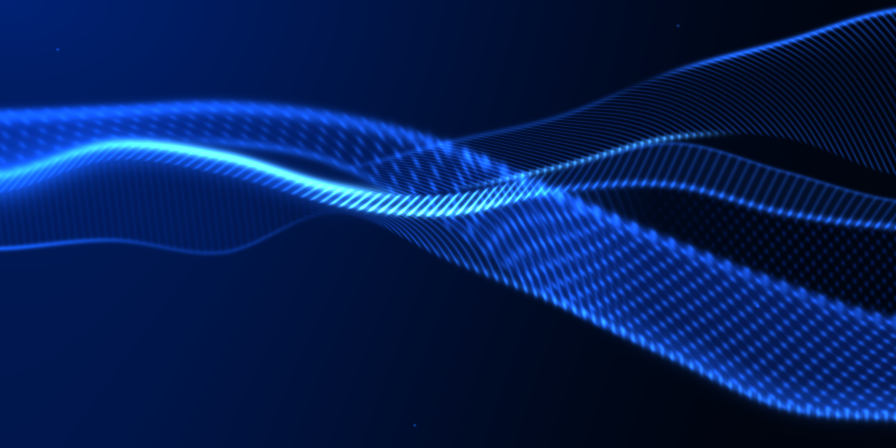
A Shadertoy shader for this background:

```glsl
const float TAU = 6.2831853;
const vec3 DEEP = vec3(0.03, 0.13, 0.43);
const vec3 AZURE = vec3(0.11, 0.35, 0.84);
const vec3 CYAN = vec3(0.40, 0.85, 1.0);

// Smooth curve through nine evenly spaced heights, x from 0 to 2
float curve(float x, float k[9]) {
    float t = clamp(x, 0.0, 1.9999) * 4.0;
    int i = int(t);
    t -= float(i);
    float a = k[max(i - 1, 0)], b = k[i], c = k[i + 1], d = k[min(i + 2, 8)];
    return b + 0.5 * t * (c - a + t * (2.0 * a - 5.0 * b + 4.0 * c - d
         + t * (3.0 * (b - c) + d - a)));
}

float band(float y, float lo, float hi, float soft) {
    return smoothstep(lo - soft, lo + soft, y) * (1.0 - smoothstep(hi - soft, hi + soft, y));
}

float glow(float d, float width) {
    return exp(-d * d / (width * width));
}

// Position across a ribbon: 0 at its lower edge, 1 at its upper edge
float across(float y, float lo, float hi) {
    return clamp((y - lo) / max(hi - lo, 0.008), -0.5, 1.5);
}

// Staggered dots that melt into their mean when too fine to resolve
float dots(vec2 g) {
    vec2 w = fwidth(g);
    float d = pow(0.5 + 0.5 * cos(TAU * g.x) * cos(TAU * g.y), 3.0);
    return mix(d, 0.22, smoothstep(0.3, 0.7, max(w.x, w.y)));
}

float strands(float u) {
    float s = pow(0.5 + 0.5 * cos(TAU * u), 2.0);
    return mix(s, 0.38, smoothstep(0.3, 0.7, fwidth(u)));
}

vec2 hash2(float n) {
    vec3 q = fract(n * vec3(0.1031, 0.1030, 0.0973) + 0.37);
    q += dot(q, q.yzx + 33.33);
    return fract((q.xx + q.yz) * q.zy);
}

void mainImage(out vec4 fragColor, in vec2 fragCoord) {
    vec2 p = fragCoord / iResolution.xy * vec2(2.0, 1.0);
    float x = p.x, y = p.y;

    // Background: blue upper left, nearly black on the right
    vec3 col = mix(vec3(0.0, 0.085, 0.29), vec3(0.0, 0.016, 0.055),
                   smoothstep(0.1, 1.9, x + 0.25 * (0.5 - y)));
    col += vec3(0.0, 0.045, 0.17) * exp(-1.8 * length((p - vec2(0.0, 1.0)) * vec2(0.8, 1.5)));

    // Ribbon edges
    float wideTop = curve(x, float[9](.753, .763, .773, .747, .682, .573, .466, .370, .292));
    float wideLow = curve(x, float[9](.615, .677, .682, .635, .492, .318, .200, .089, .065));
    float coreTop = curve(x, float[9](.609, .677, .651, .581, .565, .620, .680, .617, .552));
    float coreLow = curve(x, float[9](.570, .643, .609, .542, .521, .573, .583, .521, .490));
    float meshTop = curve(x, float[9](.610, .610, .615, .622, .682, .740, .839, .906, .977));
    float meshLow = curve(x, float[9](.550, .550, .550, .552, .576, .628, .693, .693, .610));
    float tailLow = curve(x, float[9](.445, .464, .437, .526, .420, .318, .200, .089, .065));

    // Faint veil on the lower left
    float leftSide = 1.0 - smoothstep(0.55, 0.8, x);
    float veil = band(y, tailLow, coreLow, 0.01) * leftSide;
    col += DEEP * veil * (0.08 + 0.12 * strands(60.0 * x + 8.0 * y));
    col += AZURE * glow(y - tailLow, 0.006) * leftSide * (0.25 + 0.45 * (1.0 - smoothstep(0.0, 0.4, x)));

    // Sparse dot field on the far right
    col += DEEP * dots(vec2(38.0 * x, 30.0 * (y + 0.25 * x)))
         * band(y, wideTop, coreLow, 0.02) * smoothstep(1.35, 1.8, x) * 0.6;

    // Upper mesh
    float v = across(y, meshLow, meshTop);
    float fill = band(y, meshLow, meshTop, 0.006) * smoothstep(0.7, 0.95, x);
    float weave = strands(60.0 * x + 11.0 * v + 3.0 * v * v);
    col += AZURE * fill * weave * (0.18 + 0.22 * exp(-4.0 * v) + 0.3 * smoothstep(0.7, 1.0, v) * smoothstep(1.3, 1.8, x));
    col += AZURE * glow(y - meshTop, 0.007) * (0.3 * band(x, 0.8, 1.4, 0.1) + smoothstep(1.4, 1.65, x));
    col += mix(AZURE, CYAN, 0.45) * glow(y - meshLow, 0.007) * band(x, 1.08, 1.57, 0.1)
         * (0.5 + 0.5 * strands(60.0 * x));

    // Wide soft ribbon with blurred dots
    v = across(y, wideLow, wideTop);
    float soft = 0.012;
    fill = band(y, wideLow, wideTop, soft);
    float right = smoothstep(0.95, 1.35, x);
    float beads = dots(vec2(24.0 * x + 2.0 * v, mix(2.5, 8.0, right) * v));
    float body = mix(0.75, 0.3, smoothstep(0.1, 0.95, x)) + 0.45 * right;
    col += DEEP * fill * body * (0.65 + 0.3 * v);
    col += AZURE * fill * beads * (0.25 + 0.35 * smoothstep(0.6, 1.0, x));
    float bead = mix(0.7, 0.35 + 0.9 * strands(24.0 * x), smoothstep(0.7, 1.1, x));
    col += AZURE * glow(y - wideTop + 0.012, 0.017) * bead * mix(0.75, 0.4, smoothstep(1.2, 1.8, x));
    col += AZURE * glow(y - wideLow, 0.011) * 0.45 * band(x, 0.45, 0.85, 0.12);

    // Hanging loops that end in the bright lower edge
    v = across(y, tailLow, coreLow);
    float loops = strands(46.0 * x + 3.5 * v + 1.5 * v * v);
    col += AZURE * band(y, tailLow, coreLow, 0.008) * band(x, 0.78, 1.35, 0.13)
         * (0.12 + loops * (0.3 + 0.35 * exp(-6.0 * max(v, 0.0))));
    col += mix(AZURE, CYAN, 0.15) * glow(y - tailLow - 0.005, 0.011) * smoothstep(0.85, 1.35, x)
         * (0.35 + 0.5 * strands(46.0 * x));
    col += AZURE * glow(y - tailLow - 0.025, 0.035) * 0.28 * smoothstep(1.2, 1.6, x);

    // Bright core ribbon
    v = across(y, coreLow, coreTop);
    fill = band(y, coreLow, coreTop, 0.006);
    float hot = band(x, 0.28, 1.12, 0.2);
    float ribs = strands(46.0 * x - 2.0 * v);
    float middle = band(x, 0.72, 1.15, 0.12);
    col += AZURE * fill * (0.15 + 0.35 * ribs) * mix(0.7, 1.0, hot);
    col += CYAN * fill * middle * (0.15 + 0.65 * ribs);
    col += mix(AZURE, CYAN, hot) * glow(y - coreTop, 0.012) * (1.0 - smoothstep(0.7, 0.95, x)) * 1.1;
    col += mix(AZURE, CYAN, middle) * glow(y - coreLow - 0.004, 0.009) * smoothstep(0.65, 0.9, x)
         * (0.45 + 0.45 * ribs);
    col += AZURE * glow(y - coreTop, 0.005) * 0.35 * smoothstep(1.2, 1.5, x);

    // Halo around the core and the left end
    col += AZURE * glow(y - coreTop + 0.015, 0.035) * 0.4 * (1.0 - smoothstep(0.6, 1.1, x));
    col += AZURE * glow(y - coreTop + 0.01, 0.06) * 0.35 * (1.0 - smoothstep(0.0, 0.45, x));

    // Stray sparks
    for (int i = 0; i < 4; i++) {
        vec2 spot = hash2(float(i) + 3.0) * vec2(2.0, 1.0);
        col += AZURE * 0.5 * glow(length(p - spot), 0.003);
    }
    fragColor = vec4(clamp(col, 0.0, 1.0), 1.0);
}
```
